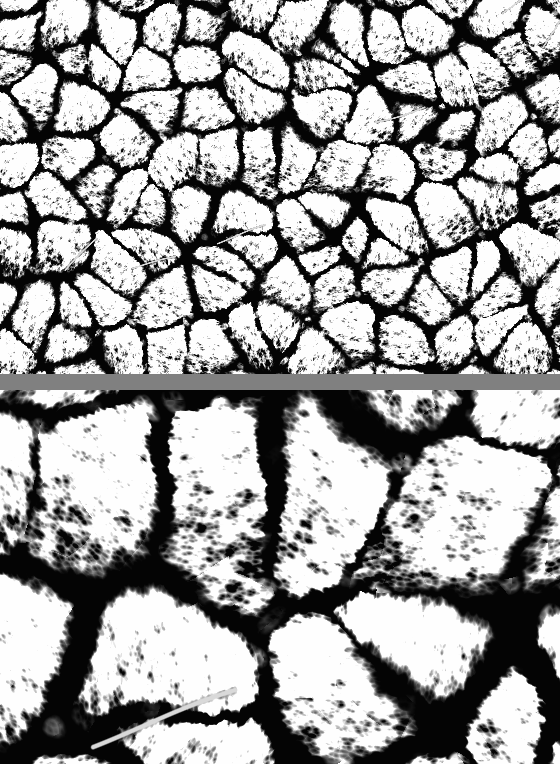
Top: the whole. Bottom: its middle third, enlarged.
Give the GLSL for this texture, as a Shadertoy shader.

```glsl
// Harshly lit, high-contrast gravel: pale angular stones over black gaps.
#define STONES 8.0        // stones per canvas height
#define GAP 0.075         // widest black gap, in stone units
#define HALO 0.15         // widest soft glow at a stone edge
#define ROUNDING 15.0     // higher gives sharper stone corners
#define LIGHT 1.55        // mean stone brightness before clipping
#define SLOPE 1.3         // shading from lit top to dark underside
#define FACETS 0.75       // brightness difference between facets
#define GRAIN 4.2         // contrast of the pitted surface
#define ROUGHNESS 0.10    // raggedness of stone outlines
#define BLADES 6          // dry grass blades

vec2 hash2(vec2 p) {
    vec3 q = fract(vec3(p.xyx) * vec3(0.1031, 0.1030, 0.0973));
    q += dot(q, q.yzx + 33.33);
    return fract((q.xx + q.yz) * q.zy);
}

mat2 rotation(float angle) {
    float c = cos(angle), s = sin(angle);
    return mat2(c, s, -s, c);
}

// Layered sines: slow patches in 0..1
float patches(vec2 p) {
    return 0.5 + 0.25 * sin(1.3 * p.x + 1.7 * sin(0.9 * p.y))
               + 0.25 * sin(1.9 * p.y + 1.3 * sin(1.1 * p.x));
}

// Cellular noise: x = distance to nearest point, y = random value of its cell
vec2 cellular(vec2 p) {
    vec2 cell = floor(p), nearest = vec2(8.0, 0.0);
    for (int j = -1; j <= 1; j++)
    for (int i = -1; i <= 1; i++) {
        vec2 id = cell + vec2(i, j);
        float dist = length(id + hash2(id) - p);
        if (dist < nearest.x) nearest = vec2(dist, hash2(id + 71.0).x);
    }
    return nearest;
}

// Pitted rock surface, centred on zero
float rockGrain(vec2 p) {
    float sum = 0.0, amplitude = 0.45;
    for (int i = 0; i < 3; i++) {
        sum += amplitude * (cellular(p).x - 0.45);
        p = rotation(0.9) * p * 2.15 + 17.0;
        amplitude *= 0.75;
    }
    return sum;
}

// Stone cell: xy = offset from its centre, z = rounded edge distance, w = id
vec4 stone(vec2 p) {
    vec2 cell = floor(p), centre = vec2(0.0), centreId = vec2(0.0);
    float best = 8.0;
    for (int j = -1; j <= 1; j++)
    for (int i = -1; i <= 1; i++) {
        vec2 id = cell + vec2(i, j);
        vec2 toPoint = id + hash2(id) - p;
        float dist = dot(toPoint, toPoint);
        if (dist < best) { best = dist; centre = toPoint; centreId = id; }
    }
    float sum = 0.0;
    for (int j = -2; j <= 2; j++)
    for (int i = -2; i <= 2; i++) {
        vec2 id = centreId + vec2(i, j);
        vec2 other = id + hash2(id) - p, side = other - centre;
        if (dot(side, side) > 0.0001)
            sum += exp(-ROUNDING * dot(0.5 * (centre + other), normalize(side)));
    }
    return vec4(-centre, -log(sum) / ROUNDING, hash2(centreId + 31.0).x);
}

float segment(vec2 p, vec2 a, vec2 b) {
    vec2 along = b - a;
    return length(p - a - along * clamp(dot(p - a, along) / dot(along, along), 0.0, 1.0));
}

void mainImage(out vec4 fragColor, in vec2 fragCoord) {
    vec2 uv = fragCoord / iResolution.y;
    vec2 p = uv * STONES + 20.0;
    float pixel = STONES / iResolution.y;

    // Bend the cells so the stones are less regular
    vec2 bent = p + 0.12 * sin(1.9 * p.yx + vec2(0.0, 2.0))
                  + 0.035 * sin(6.3 * p.yx + vec2(1.0, 4.0));
    vec4 rock = stone(bent);

    // Surface: lit tops, dark undersides, flat facets and streaky pits
    vec2 streaked = rotation(rock.w * 6.28) * p * vec2(4.0, 6.5);
    float grain = rockGrain(streaked + rock.w * 50.0);
    float facet = cellular(bent * 2.3 + rock.w * 40.0 + 0.15 * sin(p.yx * 9.0)).y - 0.55;
    vec2 lightDir = rotation((rock.w - 0.5) * 1.6) * vec2(0.25, 0.97);
    float surface = LIGHT + SLOPE * dot(rock.xy, lightDir) + FACETS * facet + GRAIN * grain;

    // Outline: crisp in some patches, glowing in others
    float gap = GAP * patches(p * 1.4 + 5.0);
    float halo = 0.03 + HALO * pow(patches(p * 1.8 + 11.0), 2.0);
    float edge = rock.z + ROUGHNESS * grain;
    float cover = smoothstep(gap - pixel * 0.5, gap + halo, edge);

    // Small rubble lying in the gaps
    vec2 pebble = cellular(p * 4.5 + 0.2 * sin(p.yx * 11.0));
    float rubble = smoothstep(0.45, 0.2, pebble.x) * smoothstep(0.65, 1.0, pebble.y);
    rubble *= 0.8 + 3.0 * grain;

    float tone = mix(max(rubble, 0.0), max(surface, 0.0), cover);

    // Thin blades of dry grass
    for (int i = 0; i < BLADES; i++) {
        vec2 seed = vec2(float(i) * 7.0 + 3.0, 9.0);
        vec2 root = hash2(seed) * vec2(iResolution.x / iResolution.y, 1.0);
        float angle = 6.28 * hash2(seed + 5.0).x;
        vec2 tip = root + (0.08 + 0.1 * hash2(seed + 8.0).y) * vec2(cos(angle), sin(angle));
        float blade = segment(uv + 0.004 * sin(uv.yx * 25.0), root, tip);
        tone *= smoothstep(0.002, 0.007, blade) * 0.6 + 0.4;
        tone = mix(tone, 0.85, smoothstep(0.003, 0.0012, blade));
    }

    fragColor = vec4(vec3(clamp(tone, 0.015, 0.995)), 1.0);
}
```
